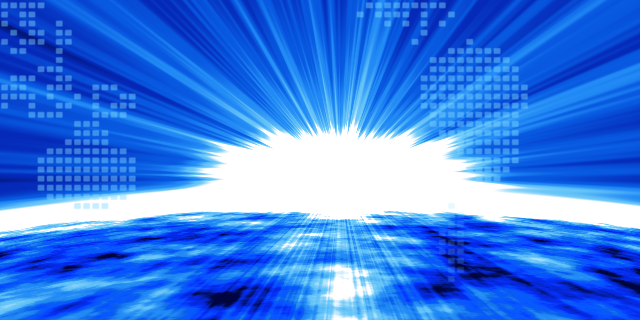
Reproduce this background procedurally as a Shadertoy shader.

```glsl
// A white sunburst rising over a curved blue planet, with pale dotted continents in the sky.
// Sky, rays, haze and ground each add to one brightness, which a blue colour ramp turns
// into light. Rays are periodic noise over angle; the ground is fbm seen in perspective.

float hash(vec2 p) {
    vec3 q = fract(p.xyx * vec3(0.1031, 0.103, 0.0973));
    q += dot(q, q.yzx + 33.33);
    return fract((q.x + q.y) * q.z);
}

float noise(vec2 p) {
    vec2 i = floor(p), f = fract(p);
    f = f * f * (3.0 - 2.0 * f);
    return mix(mix(hash(i), hash(i + vec2(1, 0)), f.x),
               mix(hash(i + vec2(0, 1)), hash(i + vec2(1, 1)), f.x), f.y);
}

float fbm(vec2 p) {
    float sum = 0.0, amp = 0.5;
    for (int i = 0; i < 6; i++) {
        sum += amp * noise(p);
        p = mat2(1.6, 1.2, -1.2, 1.6) * p + 7.3;
        amp *= 0.55;
    }
    return sum / 1.08;
}

// Noise around a full turn that joins up after "count" cells
float spokes(float turn, float count) {
    float x = turn * count, i = floor(x);
    return mix(hash(vec2(mod(i, count), count)),
               hash(vec2(mod(i + 1.0, count), count)), smoothstep(0.0, 1.0, x - i));
}

float rays(vec2 d) {
    float turn = atan(d.x, d.y) / 6.2832 + 0.5;
    float broad = spokes(turn, 47.0), thin = spokes(turn, 173.0), fine = spokes(turn, 461.0);
    return 0.35 * broad + 0.4 * thin + 0.25 * fine - 0.5 + 0.35 * pow(thin, 5.0) * broad;
}

// Brightness to colour: black-blue, navy, blue, azure, pale cyan, white
vec3 blueRamp(float t) {
    vec3 c = mix(vec3(0.0, 0.02, 0.25), vec3(0.02, 0.16, 0.72), smoothstep(0.0, 0.2, t));
    c = mix(c, vec3(0.03, 0.35, 0.88), smoothstep(0.2, 0.4, t));
    c = mix(c, vec3(0.13, 0.54, 0.96), smoothstep(0.4, 0.55, t));
    c = mix(c, vec3(0.40, 0.77, 0.97), smoothstep(0.55, 0.75, t));
    return mix(c, vec3(1.0), smoothstep(0.75, 1.0, t));
}

// 1 inside an ellipse, 0 outside
float blob(vec2 p, vec2 centre, vec2 radius) {
    return step(length((p - centre) / radius), 1.0);
}

float continents(vec2 p) {
    float west = blob(p, vec2(0.275, 0.46), vec2(0.165, 0.11));
    west = max(west, blob(p, vec2(0.28, 0.56), vec2(0.07, 0.07)));
    float islands = blob(p, vec2(0.34, 0.68), vec2(0.09, 0.06));
    islands = max(islands, blob(p, vec2(0.12, 0.71), vec2(0.13, 0.09)));
    islands = max(islands, blob(p, vec2(0.04, 0.93), vec2(0.11, 0.11)));
    islands = max(islands, blob(p, vec2(0.19, 0.85), vec2(0.035, 0.09)));
    float east = blob(p, vec2(1.48, 0.71), vec2(0.165, 0.16));
    east = max(east, blob(p, vec2(1.53, 0.56), vec2(0.10, 0.13)));
    float north = blob(p, vec2(1.20, 0.99), vec2(0.10, 0.055));
    north = max(north, blob(p, vec2(1.27, 0.91), vec2(0.07, 0.045)));
    north = max(north, blob(p, vec2(1.37, 0.97), vec2(0.05, 0.05)));
    float south = blob(p, vec2(1.42, 0.24), vec2(0.04, 0.12));
    float gaps = step(0.32, hash(floor(p * 36.0) + 5.0));
    return max(max(west, east), max(max(islands, north) * gaps, 0.4 * south));
}

// Rounded tiles on a grid, shown where a continent covers the cell centre
float dots(vec2 p, float pixel) {
    float pitch = 0.0285;
    vec2 cell = floor(p / pitch) + 0.5;
    vec2 d = abs(p - cell * pitch) - vec2(0.0065, 0.005);
    float edge = length(max(d, 0.0)) - 0.004;
    return continents(cell * pitch) * smoothstep(pixel, -pixel, edge);
}

void mainImage(out vec4 fragColor, in vec2 fragCoord) {
    float pixel = 1.0 / iResolution.y;
    vec2 p = fragCoord * pixel;
    vec2 d = p - vec2(1.063, 0.44);
    float horizon = 0.355 - 0.065 * d.x * d.x;
    float depth = horizon - p.y;
    float beam = rays(d);

    // Sky: falloff from the sun, streaked by rays
    float r = length(d * vec2(0.8, 1.0));
    float sky = 0.22 + 0.95 * exp(-3.6 * r) + 0.52 * beam;
    sky += 0.06 * smoothstep(0.2, 0.9, d.x);
    sky += 0.9 * exp(-max(-depth - 0.05, 0.0) / 0.022);

    // Ground: cloudy patches, reflected beams and a bright path below the sun
    float near = max(depth, 0.0);
    vec2 plane = vec2(d.x, 0.9) / (near + 0.16);
    float land = fbm(plane * vec2(1.5, 3.2) + 11.0);
    float ground = 0.3 + 1.35 * (land - 0.5) + 0.38 * beam;
    ground += 0.5 * exp(-pow(d.x / (0.12 + 0.3 * near), 2.0)) * (1.0 - 1.4 * near);
    ground += 0.2 * exp(-d.x * d.x * 4.0) * exp(-near * 6.0);
    ground += 0.16 * smoothstep(0.9, 0.1, p.x) * smoothstep(0.08, 0.25, near);
    ground -= 0.12 * smoothstep(1.3, 1.9, p.x) * smoothstep(0.1, 0.3, near);
    ground += 0.75 * exp(-near / 0.025);

    // Join both at the horizon, then add the white core
    float below = smoothstep(-0.012, 0.018, depth);
    float light = mix(sky, ground, below);
    float core = smoothstep(0.18, 0.07, length(d * vec2(0.32, 1.0)) - 0.05 * beam);
    light += core * (1.0 - below);

    vec3 colour = blueRamp(light);
    colour.b += 0.2 * below * smoothstep(0.05, 0.25, light) * smoothstep(0.5, 0.3, light);
    colour = mix(colour, vec3(0.5, 0.85, 1.0), 0.45 * dots(p, pixel));
    fragColor = vec4(clamp(colour, 0.0, 1.0), 1.0);
}
```
